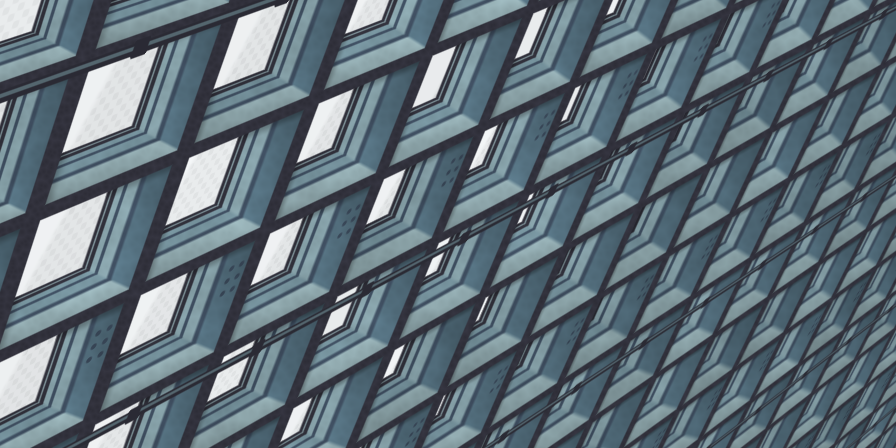
A Shadertoy shader for this pattern:

```glsl
const vec3 IRON = vec3(.185, .185, .225);
const vec3 SHADE = vec3(.24, .30, .37);
const vec3 SLATE = vec3(.33, .44, .50);
const vec3 STEEL = vec3(.45, .56, .60);
const vec3 PALE = vec3(.58, .68, .70);

vec2 hash2(vec2 p) {
    p = vec2(dot(p, vec2(127.1, 311.7)), dot(p, vec2(269.5, 183.3)));
    return fract(sin(p) * 4375.85);
}

float cellular(vec2 p) {
    vec2 id = floor(p), f = fract(p);
    float nearest = 2.;
    for (int y = -1; y <= 1; y++)
        for (int x = -1; x <= 1; x++) {
            vec2 g = vec2(x, y);
            nearest = min(nearest, length(g + hash2(id + g) - f));
        }
    return nearest;
}

float edge(float at, float x, float w) {
    return smoothstep(at - w, at + w, x);
}

float band(float a, float b, float x, float w) {
    return edge(a, x, w) * (1. - edge(b, x, w));
}

// Stepped frame: t runs from the outer beam (0) to the glass (1)
vec3 frame(float t, float w, vec3 outer, vec3 inner) {
    vec3 c = outer * (.92 + .35 * t);
    c = mix(c, SHADE, edge(.41, t, w + .012));
    c = mix(c, inner, edge(.50, t, w + .012));
    c = mix(c, SHADE, band(.69, .75, t, w));
    c = mix(c, IRON, edge(.85, t, w));
    return mix(c, PALE, .8 * band(.92, .945, t, w));
}

vec3 glass(vec2 f, vec2 id) {
    float rnd = hash2(id).x;
    vec3 c = vec3(.91, .92, .925) + .05 * (1. - rnd);
    // Faint facade behind the pane
    float wall = smoothstep(.1, .16, f.x + .25 * f.y - .25 * rnd);
    float rows = sin(f.x * 75.) * sin(f.y * 60. + rnd * 6.);
    return c - wall * (.045 + .035 * smoothstep(-.1, .5, rows));
}

void mainImage(out vec4 fragColor, in vec2 fragCoord) {
    vec2 uv = fragCoord / iResolution.y;

    // Receding lattice: x runs along the shallow beams, y down the steep ones
    mat3 lattice = mat3(.341, .176, .07, -.099, -.298, .03, .409, .656, 1.);
    vec3 q = inverse(lattice) * vec3(uv, 1.);
    vec2 p = q.xy / q.z;
    vec2 px = fwidth(p) * .7;
    vec2 id = floor(p), f = fract(p);

    // Parallax moves the glass corner behind the beams with distance
    vec2 corner = vec2(.51 - .07 * (id.x + 1.) - .015 * (id.y + 1.),
                       .61 - .035 * (id.x + 1.) - .035 * (id.y + 1.));
    corner = max(corner, vec2(-.15, .18));
    vec2 depth = (.95 - f) / (.95 - corner);
    vec2 w = px / (.95 - corner);

    // Mitred right and bottom faces
    vec3 right = frame(depth.x, w.x, SLATE * (.82 + .25 * f.y), mix(STEEL, PALE, .55));
    vec3 bottom = frame(depth.y, w.y, PALE * (.88 + .14 * f.x), STEEL);
    float mitre = edge(0., depth.x - depth.y, w.x + w.y);
    vec3 col = mix(right, bottom, mitre);
    col = mix(col, glass(f, id), edge(1., min(depth.x, depth.y), max(w.x, w.y)));

    // Rivets on every third row
    vec2 r = (f - vec2(.77, .16)) / vec2(.08, .10);
    vec2 slot = clamp(floor(r), vec2(0), vec2(1, 2));
    float rivet = length((r - slot - .5) * vec2(.09, .10));
    float riveted = 1. - step(.5, abs(mod(id.y, 3.) - 1.));
    col = mix(col, SHADE * .9, riveted * (1. - edge(.022, rivet, px.x)));

    // Painted metal: mottling, light drift and tone of each cell
    float metal = 1. - edge(.8, col.r, .08);
    float mottle = cellular(uv * 45.) - .5 + .3 * sin(uv.x * 31. + 3. * sin(uv.y * 23.));
    col *= 1. + metal * (.07 * mottle + .10 * (hash2(id + 7.).y - .5));
    col *= 1. - .1 * metal * smoothstep(.9, 2., uv.x - .5 * uv.y);

    // Beams with a soft contact shadow
    vec2 toBeam = min(f, 1. - f);
    col *= 1. - .25 * metal * (1. - smoothstep(.05, .13, min(f.x, f.y)));
    float beam = max(1. - edge(.062, toBeam.x, px.x), 1. - edge(.052, toBeam.y, px.y));
    vec3 iron = IRON * (.95 + .2 * cellular(uv * 70.));
    col = mix(col, iron, beam);

    // Rods strung along the shallow beams, with clips
    float rod = mod(p.y - 2.15 + 1.55, 3.1) - 1.55;
    float clip = 1. - edge(.05, abs(fract(p.x + .12) - .5), px.x);
    col = mix(col, IRON * .9, 1. - edge(.042 + .018 * clip, abs(rod), px.y));
    col = mix(col, STEEL * .85, .75 * (1. - clip) * band(-.022, .006, rod, px.y));

    fragColor = vec4(col, 1.);
}
```
